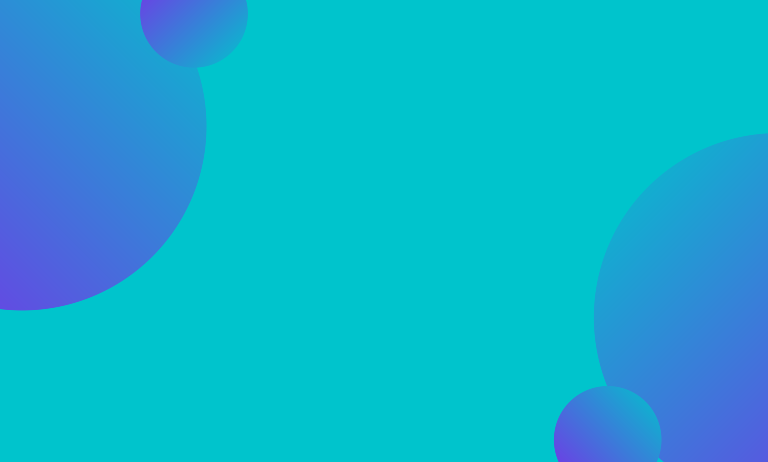
A Shadertoy shader for this background:

```glsl
// Teal backdrop with four discs shaded from teal to violet along their diagonals.

const vec3 TEAL = vec3(0.0, 0.769, 0.8);
const vec3 VIOLET = vec3(0.49, 0.165, 0.91);

// Lays a disc over the colour; violetSide holds the signs of its violet corner.
vec3 addDisc(vec3 color, vec2 p, vec2 center, float radius, vec2 violetSide) {
    vec2 offset = p - center;
    float blend = 0.5 + dot(offset, violetSide) / (4.0 * radius);
    float edge = 0.5 / iResolution.y;
    float coverage = 1.0 - smoothstep(-edge, edge, length(offset) - radius);
    return mix(color, mix(TEAL, VIOLET, clamp(blend, 0.0, 1.0)), coverage);
}

void mainImage(out vec4 fragColor, in vec2 fragCoord) {
    // Canvas height is one unit
    vec2 p = fragCoord / iResolution.y;
    float width = iResolution.x / iResolution.y;
    vec3 color = TEAL;

    // Large discs at the sides
    color = addDisc(color, p, vec2(0.048, 0.727), 0.399, vec2(-1.0, -1.0));
    color = addDisc(color, p, vec2(width + 0.022, 0.313), 0.399, vec2(1.0, -1.0));

    // Small discs overlapping them
    color = addDisc(color, p, vec2(0.420, 0.970), 0.1165, vec2(-1.0, 1.0));
    color = addDisc(color, p, vec2(width - 0.347, 0.048), 0.1165, vec2(-1.0, -1.0));

    fragColor = vec4(color, 1.0);
}
```
